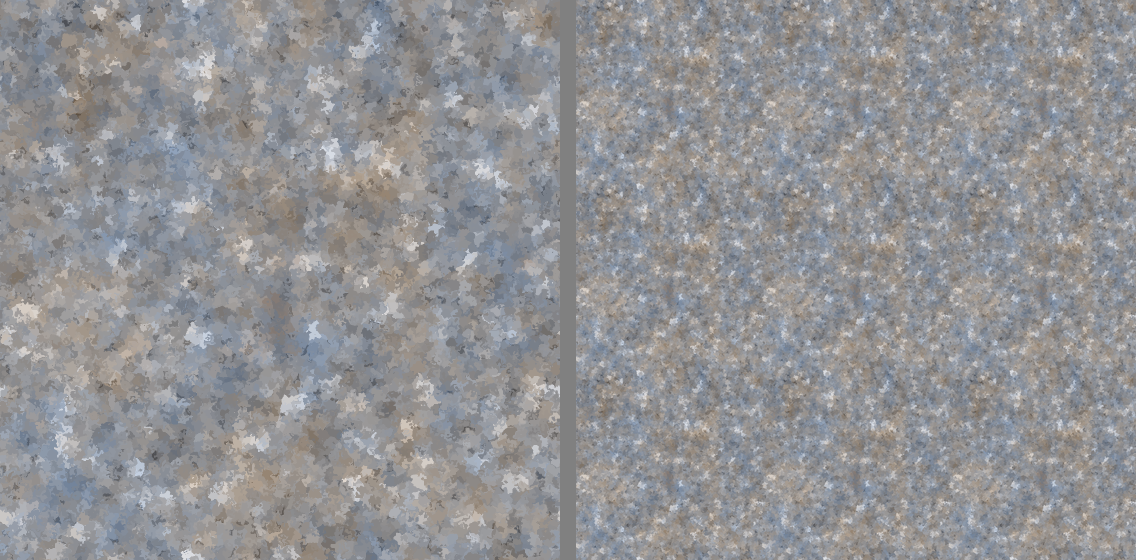
Left: one tile. Right: repeated 3 by 3.
Reproduce this texture procedurally as a Shadertoy shader.

```glsl
const vec3 STONE_GREY = vec3(0.570, 0.573, 0.586);
const vec3 WARM_SHIFT = vec3(0.028, 0.000, -0.034);
const vec3 RUST = vec3(0.47, 0.39, 0.33);
const float PATCH_CELLS = 60.0;    // grid cells across the canvas
const float CHIP_CELLS = 92.0;
const float SPECK_CELLS = 130.0;
const float CHIP_SHARE = 0.42;
const float SPECK_SHARE = 0.025;
const float SPECK_SHADE = 0.13;
const float RAGGED_COARSE = 0.0085; // edge displacement in canvas units
const float RAGGED_FINE = 0.0048;
const float BROAD_TONE = 0.05;
const float MID_TONE = 0.075;
const float FINE_TONE = 0.085;
const float GRAIN_TONE = 0.11;
const float HIGHLIGHT = 0.12;
const float RUST_AMOUNT = 0.75;
const int SAMPLES = 2;             // per axis, for smooth edges

vec2 hash2(vec2 p) {
    vec3 q = fract(p.xyx * vec3(0.1031, 0.1030, 0.0973));
    q += dot(q, q.yzx + 33.33);
    return fract((q.xx + q.yz) * q.zy);
}

float cornerSlope(vec2 corner, vec2 period, float seed, vec2 offset) {
    float angle = 6.2832 * hash2(mod(corner, period) + seed).x;
    return dot(vec2(cos(angle), sin(angle)), offset);
}

// Gradient noise that wraps over the unit square
float noise(vec2 uv, vec2 period, float seed) {
    vec2 p = uv * period;
    vec2 i = floor(p), f = p - i;
    vec2 s = f * f * f * (f * (f * 6.0 - 15.0) + 10.0);
    vec2 e = vec2(0.0, 1.0);
    float low = mix(cornerSlope(i, period, seed, f),
                    cornerSlope(i + e.yx, period, seed, f - e.yx), s.x);
    float high = mix(cornerSlope(i + e, period, seed, f - e),
                     cornerSlope(i + e.yy, period, seed, f - e.yy), s.x);
    return 1.5 * mix(low, high, s.y);
}

// Nearest cell: centre in xy, two random values in zw
vec4 nearestCell(vec2 uv, float cells, float seed) {
    vec2 p = uv * cells, base = floor(p);
    vec4 nearest = vec4(0.0);
    float best = 1e3;
    for (int y = -1; y <= 1; y++)
    for (int x = -1; x <= 1; x++) {
        vec2 cell = base + vec2(x, y);
        vec2 id = mod(cell, cells) + seed;
        vec2 centre = cell + hash2(id);
        vec2 random = hash2(id + 311.0);
        vec2 d = p - centre;
        float dist = dot(d, d) - 0.25 * random.y;
        if (dist < best) {
            best = dist;
            nearest = vec4(centre / cells, random);
        }
    }
    return nearest;
}

// One flat stone colour per cell
vec3 stoneColor(vec2 uv, vec2 random) {
    float mid = noise(uv, vec2(13.0, 12.0), 23.0);
    float fine = noise(uv, vec2(31.0), 47.0);
    float grain = random.x - 0.5;
    float tone = BROAD_TONE * noise(uv, vec2(4.0), 11.0)
               + MID_TONE * mid + FINE_TONE * fine + GRAIN_TONE * grain;
    tone += HIGHLIGHT * smoothstep(0.3, 1.1, 0.7 * mid + 0.7 * fine + 0.9 * grain);

    float warmth = 1.4 * noise(uv, vec2(5.0, 4.0), 71.0)
                 + 1.5 * noise(uv, vec2(17.0), 89.0)
                 + 1.3 * (random.y - 0.5);
    vec3 color = STONE_GREY + tone + WARM_SHIFT * warmth;

    float stain = noise(uv, vec2(7.0, 4.0), 131.0) + 0.3 * fine + 0.25 * grain;
    return mix(color, RUST + 0.8 * tone, RUST_AMOUNT * smoothstep(0.5, 1.0, stain));
}

vec3 surface(vec2 uv) {
    // Ragged outlines
    vec2 coarse = vec2(noise(uv, vec2(84.0), 151.0), noise(uv, vec2(84.0), 173.0));
    vec2 crisp = vec2(noise(uv, vec2(190.0), 191.0), noise(uv, vec2(190.0), 211.0));
    vec2 p = uv + RAGGED_COARSE * coarse + RAGGED_FINE * crisp;

    // Broad patches under smaller chips
    vec4 cell = nearestCell(p, PATCH_CELLS, 5.0);
    vec4 chip = nearestCell(p, CHIP_CELLS, 401.0);
    if (fract(chip.z * 7.0 + chip.w * 3.0) < CHIP_SHARE) cell = chip;
    vec3 color = stoneColor(cell.xy, cell.zw);

    // Rare dark pits
    vec4 speck = nearestCell(p, SPECK_CELLS, 607.0);
    return color - SPECK_SHADE * step(speck.z, SPECK_SHARE);
}

void mainImage(out vec4 fragColor, in vec2 fragCoord) {
    vec3 sum = vec3(0.0);
    for (int y = 0; y < SAMPLES; y++)
    for (int x = 0; x < SAMPLES; x++) {
        vec2 offset = (vec2(x, y) + 0.5) / float(SAMPLES) - 0.5;
        sum += surface((fragCoord + offset) / iResolution.xy);
    }
    fragColor = vec4(sum / float(SAMPLES * SAMPLES), 1.0);
}
```
